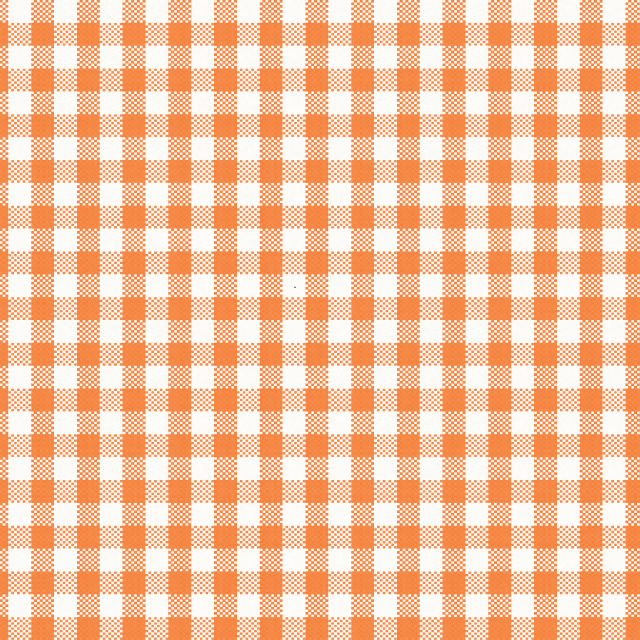
Write a Shadertoy shader that draws this pattern.

```glsl
// Woven orange and white gingham cloth with visible warp and weft threads.

const float REPEATS = 14.0;               // checks across and down
const vec2 PHASE = vec2(0.682, 0.0);      // start of the dyed stripes, in repeats
const float DYED_SHARE = 0.5;             // dyed part of each repeat
const vec2 THREADS = vec2(16.0, 18.0);    // warp and weft threads per repeat, both even
const float WARP_BIAS = 0.06;             // how far the warp covers the weft
const float BIAS_DRIFT = 0.10;            // uneven tension across the cloth
const float CROSS_SOFTNESS = 0.12;        // softness where threads cross
const float THREAD_VARIATION = 0.35;      // dye difference between threads
const float GRAIN = 0.012;                // fine brightness variation
const vec3 WHITE = vec3(0.992, 0.984, 0.973);
const vec3 ORANGE_DEEP = vec3(0.960, 0.500, 0.230);
const vec3 ORANGE_LIGHT = vec3(0.965, 0.580, 0.335);
const vec3 FLECK_COLOR = vec3(0.45, 0.38, 0.34);
const vec2 FLECK_CENTER = vec2(0.461, 0.551);
const float FLECK_RADIUS = 0.0012;
const int SAMPLES = 4;                    // antialiasing samples per axis
const float PI = 3.14159265;

// Integer hash of a lattice point, 0 to 1
float hash(vec2 p) {
    uvec2 q = uvec2(ivec2(p)) * uvec2(1597334673u, 3812015801u);
    uint n = (q.x ^ q.y) * 1597334673u;
    n = (n ^ (n >> 15)) * 2246822519u;
    n ^= n >> 13;
    return float(n >> 8) / 16777216.0;
}

// Value noise that wraps after a whole number of lattice cells
float wrappedNoise(vec2 p, float period) {
    vec2 i = floor(p);
    vec2 f = smoothstep(0.0, 1.0, p - i);
    vec2 a = mod(i, period);
    vec2 b = mod(i + 1.0, period);
    return mix(mix(hash(a), hash(vec2(b.x, a.y)), f.x),
               mix(hash(vec2(a.x, b.y)), hash(b), f.x), f.y);
}

vec3 threadColor(float dyed, float tone) {
    return mix(WHITE, mix(ORANGE_DEEP, ORANGE_LIGHT, tone), dyed);
}

vec3 gingham(vec2 uv) {
    vec2 thread = (uv * REPEATS - PHASE) * THREADS;
    vec2 id = floor(thread);
    vec2 wrappedId = mod(id, REPEATS * THREADS);

    // Each whole thread is either dyed or white
    vec2 dyed = 1.0 - step(DYED_SHARE, fract((id + 0.5) / THREADS));

    // Plain weave: the warp and the weft take turns on top
    vec2 wave = sin(PI * thread);
    float drift = wrappedNoise(uv * 2.0 * REPEATS, 2.0 * REPEATS) - 0.5;
    float crossing = wave.x * wave.y + WARP_BIAS + BIAS_DRIFT * drift;
    float warpOnTop = smoothstep(-CROSS_SOFTNESS, CROSS_SOFTNESS, crossing);

    // Dye tone varies by thread and by which thread is on top
    float warpTone = 0.25 + THREAD_VARIATION * (hash(vec2(wrappedId.x, 301.0)) - 0.5);
    float weftTone = 0.60 + THREAD_VARIATION * (hash(vec2(wrappedId.y, 907.0)) - 0.5);
    vec3 color = mix(threadColor(dyed.y, weftTone),
                     threadColor(dyed.x, warpTone), warpOnTop);
    return color + GRAIN * (hash(wrappedId) - 0.5);
}

void mainImage(out vec4 fragColor, in vec2 fragCoord) {
    // Average a grid of samples in each pixel
    vec3 color = vec3(0.0);
    for (int y = 0; y < SAMPLES; y++) {
        for (int x = 0; x < SAMPLES; x++) {
            vec2 offset = (vec2(x, y) + 0.5) / float(SAMPLES) - 0.5;
            color += gingham((fragCoord + offset) / iResolution.xy);
        }
    }
    color /= float(SAMPLES * SAMPLES);

    // One small dark fleck in the cloth
    vec2 uv = fragCoord / iResolution.xy;
    float pixel = 1.0 / iResolution.y;
    float fleck = 1.0 - smoothstep(FLECK_RADIUS - 0.5 * pixel, FLECK_RADIUS + 0.5 * pixel,
                                   length(uv - FLECK_CENTER));
    color = mix(color, FLECK_COLOR, fleck);

    fragColor = vec4(clamp(color, 0.0, 1.0), 1.0);
}
```
